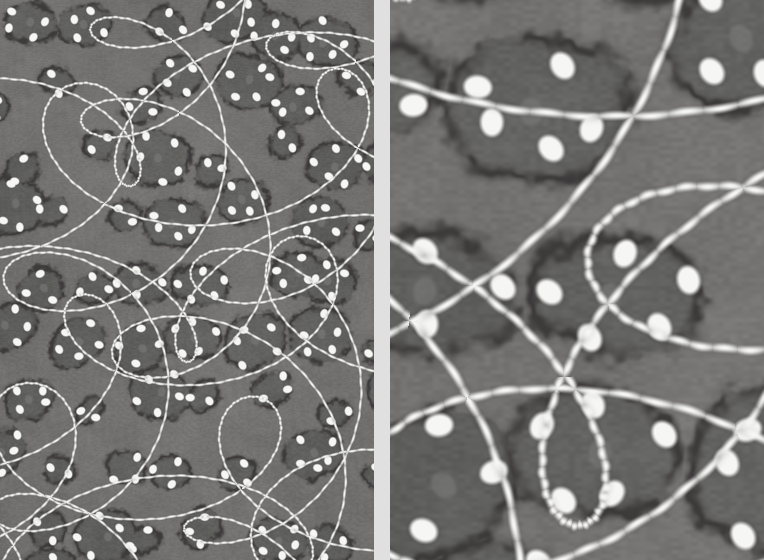
Left, the full canvas; right, a detail of the centre.
Reproduce this texture procedurally as a Shadertoy shader.

```glsl
// Grey cloth with frayed dark oval patches, white dots and looping stitched thread.
// Patches and dots sit in a jittered, staggered grid; each thread is a drifting
// sum of two circles, found by chords and then refined along the curve.
#define CELL 0.111
#define PATCH_MIN 0.024
#define PATCH_MAX 0.056
#define DOT_SIZE vec2(0.0067, 0.0083)
#define THREADS 9
#define CHORDS 60
#define THREAD_HALF 0.0018
#define STITCHES 210.0
#define CLOTH vec3(0.450, 0.446, 0.440)
#define PATCH vec3(0.376, 0.376, 0.367)
#define FRAY vec3(0.235, 0.226, 0.226)
#define WHITE vec3(0.965, 0.965, 0.955)

const float TAU = 6.2831853;

float hash(vec2 p) {
    return fract(sin(dot(p, vec2(127.1, 311.7))) * 43758.5453);
}

float noise(vec2 p) {
    vec2 i = floor(p), f = fract(p);
    f = f * f * (3.0 - 2.0 * f);
    vec2 e = vec2(0.0, 1.0);
    return mix(mix(hash(i), hash(i + e.yx), f.x),
               mix(hash(i + e.xy), hash(i + e.yy), f.x), f.y);
}

vec2 turn(vec2 p, float a) {
    float c = cos(a), s = sin(a);
    return vec2(c * p.x + s * p.y, c * p.y - s * p.x);
}

// Signed distance to an ellipse, good close to its edge
float ellipse(vec2 p, vec2 r) {
    float k = length(p / r);
    return (k - 1.0) * k / max(length(p / (r * r)), 0.001);
}

// Returns patch, white dot and faint dot distances
vec3 patchwork(vec2 p) {
    vec3 best = vec3(1.0);
    float ragged = 0.009 * (noise(p * 45.0) - 0.5) + 0.006 * (noise(p * 170.0) - 0.5);
    for (int j = -1; j <= 1; j++)
    for (int i = -1; i <= 1; i++) {
        float row = floor(p.y / CELL) + float(j);
        float shift = 0.5 * mod(row, 2.0);
        vec2 id = vec2(floor(p.x / CELL - shift) + float(i), row);
        vec2 jitter = 0.22 + 0.56 * vec2(hash(id + 3.1), hash(id + 7.7));
        vec2 q = p - (id + jitter + vec2(shift, 0.0)) * CELL;
        float size = hash(id + 11.3);
        vec2 r = mix(PATCH_MIN, PATCH_MAX, size) * vec2(1.08, mix(0.75, 1.0, hash(id + 17.9)));
        q = turn(q, 1.3 * hash(id + 23.5) - 0.4);
        float d = ellipse(q, r) + ragged;
        best.x = min(best.x, d);
        if (d > 0.03) continue;

        // Dots spread around the patch, more on large ones
        float count = 2.0 + floor(size * 4.0);
        for (float k = 0.0; k < count; k++) {
            float h = hash(id + 31.0 + k * 1.7);
            float a = TAU * (k + 0.55 * h + hash(id + 41.0)) / count;
            vec2 at = r * mix(0.5, 0.9, hash(id + 53.0 + k * 2.3)) * vec2(cos(a), sin(a));
            best.y = min(best.y, ellipse(turn(q - at, h * 2.0 - 0.6), DOT_SIZE));
        }
        vec2 inner = r * 0.4 * (jitter - 0.5);
        best.z = min(best.z, ellipse(q - inner, DOT_SIZE) + 0.02 * step(size, 0.45));
    }
    return best;
}

// Point on a wandering thread; every third one travels upward
vec2 threadPoint(float t, float n) {
    float h = hash(vec2(n, 5.2)), g = hash(vec2(n, 9.4));
    bool upward = mod(n, 3.0) > 1.5;
    float spin = g > 0.5 ? 1.0 : -1.0;
    vec2 middle = upward ? vec2(0.1 + 0.055 * n, 0.5) : vec2(0.334, (n + 0.5) / float(THREADS));
    vec2 travel = turn(upward ? vec2(0.0, 1.6) : vec2(1.35, 0.0), 0.6 * (h - 0.5));
    float a = TAU * (spin * (upward ? 3.4 : 3.0) * t + h);
    float b = TAU * (1.15 * t + g);
    return middle + travel * (t - 0.5)
         + mix(0.105, 0.145, g) * vec2(1.12, 0.92) * vec2(cos(a), sin(a))
         + 0.045 * vec2(cos(b), sin(b));
}

// Returns distance to the nearest thread and its stitch phase
vec2 threadwork(vec2 p) {
    vec2 best = vec2(1.0, 0.0);
    for (int n = 0; n < THREADS; n++) {
        float id = float(n), nearest = 1.0, t = 0.0;
        vec2 a = threadPoint(0.0, id);
        for (int i = 1; i <= CHORDS; i++) {
            vec2 b = threadPoint(float(i) / float(CHORDS), id);
            vec2 ab = b - a;
            float h = clamp(dot(p - a, ab) / dot(ab, ab), 0.0, 1.0);
            float d = length(p - a - h * ab);
            if (d < nearest) { nearest = d; t = (float(i) - 1.0 + h) / float(CHORDS); }
            a = b;
        }
        if (nearest > 0.015) continue;
        vec2 along = vec2(1.0, 0.0);
        for (int s = 0; s < 2; s++) {
            along = (threadPoint(t + 0.002, id) - threadPoint(t - 0.002, id)) / 0.004;
            t += dot(p - threadPoint(t, id), along) / dot(along, along);
        }
        vec2 side = normalize(vec2(-along.y, along.x));
        float d = length(p - threadPoint(t, id) + side * 0.0005 * sin(TAU * t * STITCHES * 0.5));
        if (d < best.x) best = vec2(d, t * STITCHES);
    }
    return best;
}

void mainImage(out vec4 fragColor, in vec2 fragCoord) {
    vec2 p = fragCoord / iResolution.y;
    float soft = max(0.0018, 0.8 / iResolution.y);
    vec3 work = patchwork(p);
    vec2 thread = threadwork(p);

    // Cloth and patches with weave and broad unevenness
    vec3 color = mix(CLOTH, PATCH, smoothstep(0.002, -0.002, work.x));
    color += 0.035 * (noise(p * 5.0) - 0.5) + 0.03 * (noise(p * 38.0) - 0.5);
    color += 0.045 * (noise(p * vec2(260.0, 420.0)) - 0.5);

    // Broken, dark frayed rims
    float rim = exp(-pow((work.x + 0.001) / 0.0045, 2.0));
    float tufts = smoothstep(0.25, 0.6, 0.6 * noise(p * 48.0 + 9.0) + 0.4 * noise(p * 150.0));
    color = mix(color, FRAY, rim * mix(0.12, 1.0, tufts));

    // Faint dots, white dots, then thread with pinched stitches
    color = mix(color, vec3(0.48), 0.6 * smoothstep(soft, -soft, work.z));
    color *= 1.0 - 0.06 * smoothstep(0.004, 0.0, work.y);
    color = mix(color, WHITE, smoothstep(soft, -soft, work.y));
    float stitch = abs(sin(0.5 * TAU * thread.y));
    float width = THREAD_HALF * mix(0.75, 1.1, sqrt(stitch));
    color *= 1.0 - 0.06 * smoothstep(0.006, 0.001, thread.x);
    color = mix(color, WHITE * mix(0.8, 1.0, stitch), smoothstep(soft, -soft, thread.x - width));

    fragColor = vec4(color, 1.0);
}
```
